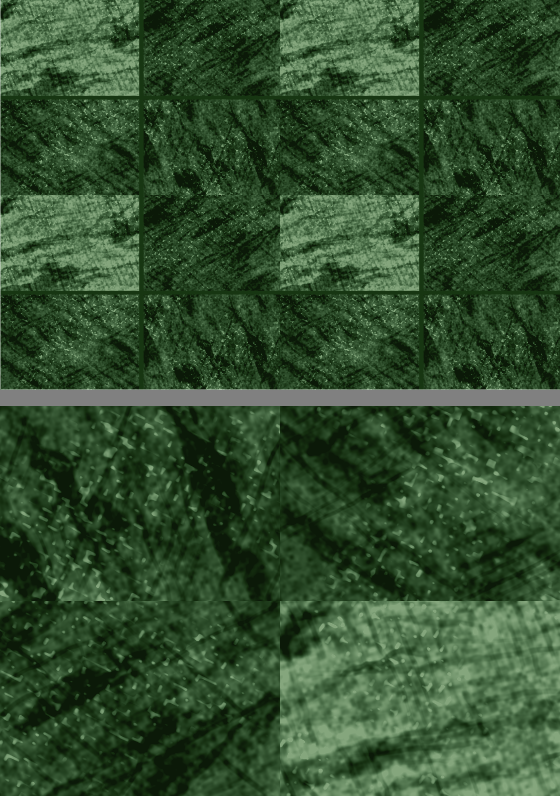
Top: the whole. Bottom: its middle third, enlarged.
This texture is drawn by a WebGL 2 fragment shader. Its source:

```glsl
#version 300 es
precision highp float;
uniform vec2 u_resolution;
out vec4 outColor;

#define REPEATS 2.0
#define JOINT_POS vec2(0.505, 0.499)
#define JOINT_HALF vec2(0.008, 0.0095)
#define RIM_WIDTH 0.0016
#define CLOUD 3.0
#define MOTTLE 3.4
#define GRAIN 3.4
#define FLECKS 2.6
#define HATCH 1.3
#define CLOTS 0.8

const vec3 DEEP = vec3(0.08, 0.18, 0.06);
const vec3 DARK = vec3(0.14, 0.26, 0.13);
const vec3 MID = vec3(0.21, 0.34, 0.20);
const vec3 SOFT = vec3(0.30, 0.44, 0.29);
const vec3 LIGHT = vec3(0.42, 0.56, 0.40);
const vec3 PALE = vec3(0.52, 0.65, 0.49);
const vec3 JOINT = vec3(0.09, 0.21, 0.07);
const vec3 RIM = vec3(0.89, 0.91, 0.89);

// Slabs from lower left: base tone, main vein angle, cross angle, vein depth
const vec4 SLABS[4] = vec4[4](
  vec4(1.75, -0.60, 0.50, 1.5), vec4(1.85, -1.10, 1.20, 2.6),
  vec4(4.50, 0.20, -1.20, 3.2), vec4(1.85, 0.60, -0.75, 1.8));

float hash(vec2 p) {
  return fract(sin(dot(p, vec2(127.1, 311.7))) * 43758.5453);
}

float noise(vec2 p) {
  vec2 i = floor(p), f = fract(p);
  f = f * f * (3.0 - 2.0 * f);
  return mix(mix(hash(i), hash(i + vec2(1, 0)), f.x),
             mix(hash(i + vec2(0, 1)), hash(i + vec2(1, 1)), f.x), f.y);
}

float fbm(vec2 p) {
  float sum = 0.0, amp = 0.533;
  for (int i = 0; i < 4; i++) {
    sum += amp * noise(p);
    p = mat2(1.6, 1.2, -1.2, 1.6) * p + 7.3;
    amp *= 0.5;
  }
  return sum;
}

// Coordinates along and across a direction
vec2 turn(vec2 p, float angle) {
  vec2 dir = vec2(cos(angle), sin(angle));
  return vec2(dot(p, dir), dot(p, vec2(-dir.y, dir.x)));
}

// Long uneven lines at the given angle, each with its own weight and breaks
float vein(vec2 p, float angle, float count, float halfWidth) {
  vec2 q = turn(p, angle);
  float s = q.y * count + 1.6 * (noise(vec2(q.x * 3.0, q.y * count * 0.35)) - 0.5);
  s += 0.7 * (fbm(p * 13.0 + 31.0) - 0.5);
  float line = floor(s);
  float weight = hash(vec2(line, 3.0));
  float dist = abs(fract(s) - 0.35 - 0.3 * hash(vec2(line, 8.0))) / count;
  float run = noise(vec2(q.x * 7.0, line * 5.7));
  float width = halfWidth * (0.6 + 0.9 * run);
  return (1.0 - smoothstep(0.3 * width, width, dist))
       * (0.35 + 0.65 * weight) * smoothstep(0.15, 0.6, run);
}

vec3 ramp(float t) {
  vec3 c = mix(DEEP, DARK, clamp(t, 0.0, 1.0));
  c = mix(c, MID, clamp(t - 1.0, 0.0, 1.0));
  c = mix(c, SOFT, clamp(t - 2.0, 0.0, 1.0));
  c = mix(c, LIGHT, clamp(t - 3.0, 0.0, 1.0));
  c = mix(c, PALE, clamp(t - 4.0, 0.0, 1.0));
  return c * (1.0 + 0.45 * clamp(t, -1.0, 0.0));
}

vec3 marble(vec2 p, vec4 slab) {
  float tone = slab.x;
  tone += CLOUD * (fbm(p * 3.5) - 0.5);
  tone += MOTTLE * (fbm(turn(p, slab.y) * vec2(14.0, 30.0) + 5.0) - 0.5);
  tone += GRAIN * (0.45 * noise(turn(p, 0.7) * 85.0) + 0.55 * noise(turn(p, 1.9) * 140.0) - 0.5);

  // Small pale mineral flecks gathered in patches
  float patches = smoothstep(0.40, 0.62, fbm(p * 5.0 + 19.0));
  tone += FLECKS * patches * smoothstep(0.66, 0.92, noise(turn(p, 1.1) * vec2(130.0, 100.0)));

  // Ragged dark clots drawn out along the main veins
  float clot = smoothstep(0.56, 0.68, fbm(turn(p, slab.y) * vec2(5.0, 15.0) + 61.0));
  tone -= CLOTS * slab.w * clot;

  // Heavy veins, their side branches, then fine hatching both ways
  float broken = smoothstep(0.34, 0.58, fbm(p * 6.0 + 43.0));
  float major = vein(p, slab.y, 8.0, 0.018);
  float branch = vein(p + 11.0, slab.y + 0.32, 8.0, 0.012);
  float cross = vein(p + 17.0, slab.z, 9.0, 0.009);
  float fine = vein(p + 23.0, slab.y - 0.12, 30.0, 0.007)
             + vein(p + 37.0, slab.z, 34.0, 0.007);
  tone -= slab.w * mix(0.45, 1.0, broken) * (major + 0.7 * branch);
  tone -= 0.5 * slab.w * cross * broken;
  tone -= HATCH * fine;
  return ramp(tone);
}

void main() {
  vec2 uv = gl_FragCoord.xy / u_resolution;
  vec2 aspect = vec2(u_resolution.x / u_resolution.y, 1.0);
  vec2 cell = fract(uv * REPEATS);
  vec2 pixel = REPEATS / u_resolution;

  // Four slabs in each repeating block
  vec2 id = step(JOINT_POS, cell);
  vec2 p = cell * aspect + id * vec2(13.7, 29.3);
  vec3 color = marble(p, SLABS[int(id.x + 2.0 * id.y)]);

  // One joint each way through the block
  vec2 gap = (abs(cell - JOINT_POS) - JOINT_HALF) / pixel;
  vec2 cover = clamp(0.5 - gap, 0.0, 1.0);
  color = mix(color, JOINT, max(cover.x, cover.y));

  // Pale hairline on the left and lower edges
  vec2 edge = uv * aspect;
  float rim = clamp((RIM_WIDTH - min(edge.x, edge.y)) * u_resolution.y + 0.5, 0.0, 1.0);
  outColor = vec4(mix(color, RIM, 0.7 * rim), 1.0);
}
```
